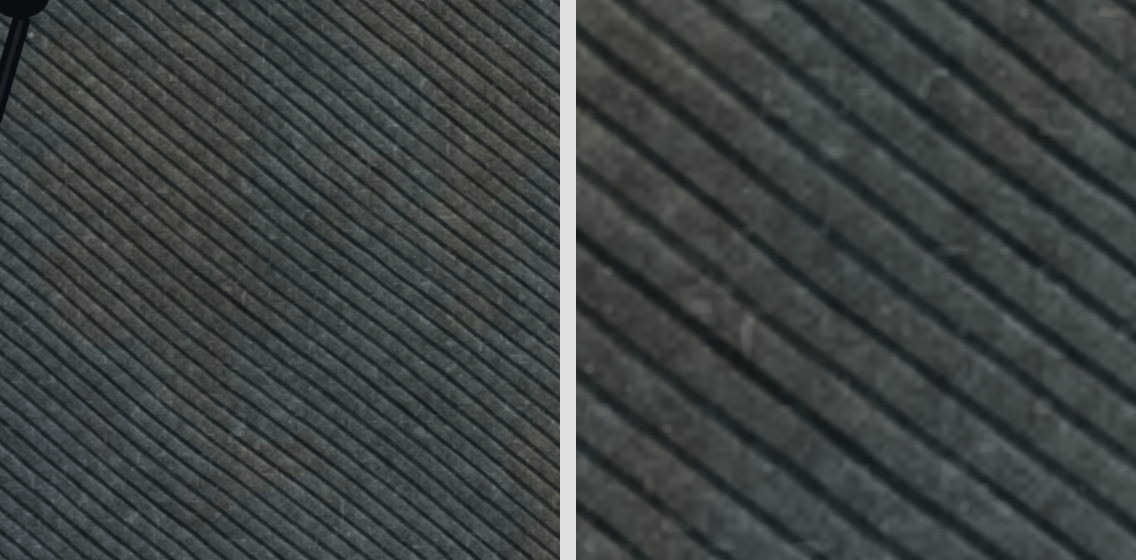
Left: the whole. Right: its middle third, enlarged.
Write a WebGL 1 fragment shader that draws this texture.

```glsl
precision highp float;
// Weathered grey ribbed surface: diagonal ridges parted by thin dark grooves.
// A gently warped phase gives the ridges; noise adds speckle, streaks and stains.
// A dark round foot and a thin rod cover the upper left corner.

uniform vec2 u_resolution;

#define RIDGES vec2(20.0, 25.0)   // repeats across and down
#define GROOVE_WIDTH 0.15         // half width, in ridge periods
#define WARP 0.55
#define WOBBLE 0.10
#define SPECKLE 0.15
#define GRAIN 0.09
#define GROOVE_COLOR vec3(0.095, 0.125, 0.130)
#define BODY_COLOR vec3(0.258, 0.286, 0.286)
#define RIM_COLOR vec3(0.375, 0.398, 0.400)
#define FOOT_COLOR vec3(0.035, 0.050, 0.065)

float hash(vec2 p) {
  return fract(sin(dot(p, vec2(127.1, 311.7))) * 43758.5453);
}

float noise(vec2 p) {
  vec2 i = floor(p);
  vec2 f = fract(p);
  f = f * f * (3.0 - 2.0 * f);
  return mix(mix(hash(i), hash(i + vec2(1.0, 0.0)), f.x),
             mix(hash(i + vec2(0.0, 1.0)), hash(i + vec2(1.0, 1.0)), f.x), f.y);
}

float fbm(vec2 p) {
  float sum = 0.0;
  float amp = 0.5;
  for (int i = 0; i < 4; i++) {
    sum += amp * noise(p);
    p = p * 2.03 + 17.3;
    amp *= 0.5;
  }
  return sum / 0.9375;
}

float segmentDistance(vec2 p, vec2 a, vec2 b) {
  vec2 ab = b - a;
  return length(p - a - ab * clamp(dot(p - a, ab) / dot(ab, ab), 0.0, 1.0));
}

vec3 ridges(vec2 uv) {
  // Phase across the ridges and position along them
  float along = dot(uv, vec2(RIDGES.y, -RIDGES.x)) / length(RIDGES);
  float phase = dot(uv, RIDGES);
  phase += WARP * (noise(uv * 3.0 + 4.0) - 0.5);
  phase += WOBBLE * (noise(vec2(along * 17.0, phase * 0.7)) - 0.5);
  float id = floor(phase + 0.5);
  float d = phase - id;              // signed distance from the groove
  float ridge = floor(phase);

  // Ridge body: brighter toward its lit upper edge, each ridge a little different
  float lit = fract(phase);
  vec3 color = BODY_COLOR * (0.91 + 0.18 * lit);
  color *= 0.94 + 0.12 * hash(vec2(ridge, 3.7));

  // Pale worn rim, broken along its length
  float wear = noise(vec2(along * 13.0, id * 5.3));
  float rim = exp(-pow((d + 0.25) / 0.085, 2.0));
  color = mix(color, RIM_COLOR, rim * (0.12 + 0.58 * wear * wear));

  // Dark groove of uneven width and depth
  float width = GROOVE_WIDTH * (0.8 + 0.4 * noise(vec2(along * 9.0, id * 7.1)));
  float groove = 1.0 - smoothstep(width * 0.2, width * 1.4, abs(d));
  float depth = 0.72 + 0.28 * noise(vec2(along * 7.0, id * 3.9 + 40.0));
  return mix(color, GROOVE_COLOR, groove * depth);
}

vec3 weather(vec3 color, vec2 uv) {
  // Fine mottling and scattered pale flecks
  float speckle = fbm(uv * 62.0) - 0.5;
  float grain = noise(uv * 210.0 + 9.0) - 0.5;
  color *= 1.0 + (SPECKLE * speckle + GRAIN * grain) * 3.0;
  color += 0.065 * smoothstep(0.77, 0.96, noise(uv * 85.0 + 31.0));

  // Broad shading, warm stains toward the upper right, cool lower left
  color *= 0.90 + 0.20 * fbm(uv * 4.0 + 12.0);
  float warmth = smoothstep(0.45, 0.75, fbm(uv * 6.0 + 50.0));
  color = mix(color, color * vec3(1.07, 0.99, 0.92), warmth);
  float cool = smoothstep(1.1, 0.2, uv.x + uv.y);
  return color * mix(vec3(1.0), vec3(0.97, 1.0, 1.05), cool);
}

vec3 cornerFoot(vec3 color, vec2 uv, float edge) {
  // Thin rod with a lighter core, then the round foot over its end
  float rod = segmentDistance(uv, vec2(0.037, 0.96), vec2(-0.012, 0.79));
  color = mix(color, FOOT_COLOR, 1.0 - smoothstep(0.016 - edge, 0.016 + edge, rod));
  color += 0.07 * (1.0 - smoothstep(0.002, 0.007, rod));
  float foot = length((uv - vec2(0.035, 1.01)) / vec2(1.25, 1.0));
  color = mix(color, FOOT_COLOR, 1.0 - smoothstep(0.043 - edge, 0.043 + edge, foot));
  float glint = length(uv - vec2(0.055, 0.937));
  return color + 0.22 * (1.0 - smoothstep(0.002, 0.008, glint));
}

void main() {
  vec2 uv = gl_FragCoord.xy / u_resolution;
  float edge = max(0.002, 1.0 / u_resolution.y);
  vec3 color = weather(ridges(uv), uv);
  color = cornerFoot(color, uv, edge);
  gl_FragColor = vec4(clamp(color, 0.0, 1.0), 1.0);
}
```
